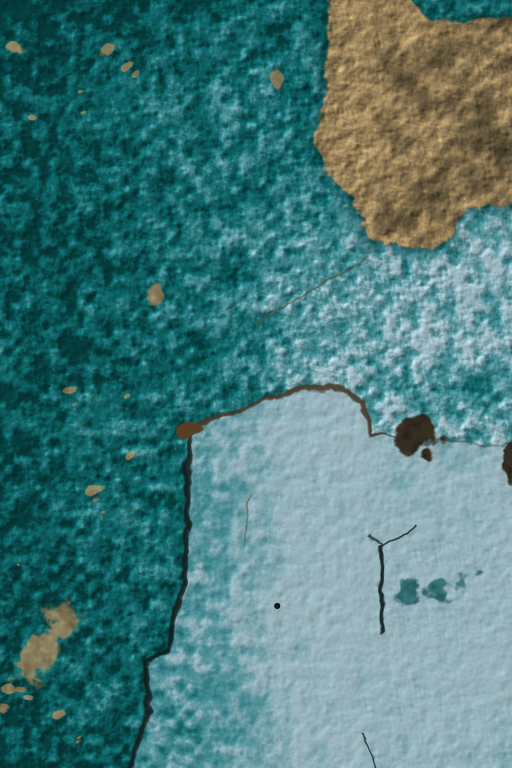
Write a WebGL 2 fragment shader that draws this texture.

```glsl
#version 300 es
precision highp float;
// Weathered teal wall: grainy paint, pale plaster slab, bare ochre patch, cracks and chips.
uniform vec2 u_resolution;
out vec4 fragColor;

const vec3 DEEP = vec3(.02, .23, .23), TEAL = vec3(.05, .38, .39);
const vec3 MIST = vec3(.27, .54, .57), PALE = vec3(.59, .7, .735);
const vec3 OCHRE = vec3(.59, .5, .35), EARTH = vec3(.33, .29, .2);
const vec3 RUST = vec3(.35, .24, .15), SOOT = vec3(.06, .1, .1);

// Outlines in units of canvas height
const vec2 SLAB[12] = vec2[12](
  vec2(.13, -.1), vec2(.197, .075), vec2(.189, .14), vec2(.217, .155),
  vec2(.241, .258), vec2(.247, .437), vec2(.338, .479), vec2(.43, .499),
  vec2(.469, .479), vec2(.482, .434), vec2(.75, .414), vec2(.75, -.1));
const vec2 BARE[12] = vec2[12](
  vec2(.43, 1.1), vec2(.425, .88), vec2(.41, .815), vec2(.452, .75),
  vec2(.482, .682), vec2(.56, .675), vec2(.592, .695), vec2(.607, .73),
  vec2(.76, .735), vec2(.76, .972), vec2(.56, .972), vec2(.53, 1.01));

float hash(vec2 p) { return fract(sin(dot(p, vec2(127.1, 311.7))) * 43758.5); }

float noise(vec2 p) {
  vec2 i = floor(p), f = fract(p);
  f = f * f * (3. - 2. * f);
  return mix(mix(hash(i), hash(i + vec2(1, 0)), f.x),
             mix(hash(i + vec2(0, 1)), hash(i + vec2(1, 1)), f.x), f.y);
}

float fbm(vec2 p) {
  float sum = 0., amp = .533;
  for (int i = 0; i < 4; i++) {
    sum += amp * noise(p);
    p = mat2(1.6, 1.2, -1.2, 1.6) * p + 7.3;
    amp *= .5;
  }
  return sum;
}

float segment(vec2 p, vec2 a, vec2 b) {
  vec2 e = b - a, w = p - a;
  return length(w - e * clamp(dot(w, e) / dot(e, e), 0., 1.));
}

// Signed distance to an outline, negative inside
float outline(vec2 p, vec2 v[12]) {
  float d = 9., s = 1.;
  for (int i = 0, j = 11; i < 12; j = i++) {
    d = min(d, segment(p, v[i], v[j]));
    vec2 e = v[j] - v[i], w = p - v[i];
    bvec3 c = bvec3(p.y >= v[i].y, p.y < v[j].y, e.x * w.y > e.y * w.x);
    if (all(c) || all(not(c))) s = -s;
  }
  return s * d;
}

float below(float edge, float soft, float x) { return 1. - smoothstep(edge - soft, edge + soft, x); }
float crack(vec2 p, vec2 a, vec2 b, float w) { return below(w, .0015, segment(p, a, b)); }

// Ragged ellipse, turned by an angle
float blot(vec2 p, vec2 c, vec2 r, float turn, float rough) {
  float k = cos(turn), s = sin(turn);
  return below(1., .18, length(mat2(k, -s, s, k) * (p - c) / r) + rough);
}

// Random small chips inside a box
float chips(vec2 p, vec2 lo, vec2 hi, float seed, float rough) {
  float m = 0.;
  for (float i = 0.; i < 8.; i++) {
    vec2 h = vec2(hash(vec2(i, seed)), hash(vec2(seed, i + 4.)));
    vec2 r = vec2(.01, .006) * (.5 + hash(h));
    m = max(m, blot(p, mix(lo, hi, h), r, h.x - .3, rough));
  }
  return m;
}

vec3 paint(float v) {
  vec3 c = mix(DEEP, TEAL, smoothstep(0., .35, v));
  c = mix(c, MIST, smoothstep(.3, .7, v));
  return mix(c, PALE, smoothstep(.62, 1., v));
}

void main() {
  vec2 p = gl_FragCoord.xy / u_resolution.y;
  float cloud = fbm(p * 9.), mid = fbm(p * 38. + 5.), grain = fbm(p * 85.);
  float relief = grain - fbm(p * 85. + vec2(-.25, .25));
  float rough = (mid - .5) * 2.2;
  vec2 jag = p + .016 * (vec2(mid, fbm(p * 38. + 31.)) - .5);
  float slabD = outline(jag, SLAB), bareD = outline(jag + .012 * (grain - .5), BARE);
  float bare = below(0., .003, bareD);

  // Grainy teal coat, paler toward the right
  vec2 damp = (p - vec2(.6, .49)) * vec2(9, 22);
  float tone = mix(.17, .43, smoothstep(0., .3, p.x)) - .13 * smoothstep(.82, 1., p.y);
  tone += .42 * smoothstep(.27, .46, p.x) * below(.715, .115, p.y) - .22 * exp(-dot(damp, damp));
  tone -= .18 * exp(-max(slabD, 0.) * 28.) * below(.31, .09, p.x);
  tone += (cloud - .5) * .3 + (mid - .5) * .25 + (grain - .5) * .95;
  vec3 col = paint(tone) * (1. + .9 * relief);

  // Pale slab with teal staining along its left side
  float clean = smoothstep(.19, .4, p.x + .08 * (p.y - .2));
  float streak = noise(p * vec2(75, 14)) - .5;
  float slabTone = mix(.62, .97, clean) + (cloud - .5) * .25 + streak * .08;
  slabTone += (grain - .5) * mix(.85, .22, clean) + (mid - .5) * .12;
  col = mix(col, paint(slabTone) * (1. + .35 * relief), below(0., .002, slabD));

  // Bare ochre render with a shaded rim
  float dirt = smoothstep(.42, .72, .55 * cloud + .45 * mid);
  vec3 soil = mix(OCHRE, EARTH, dirt) * (.82 + .36 * grain + 1.1 * relief);
  col *= 1. - .3 * exp(-abs(bareD) * 130.);
  col = mix(col, soil, bare);

  // Ochre chips on the left
  float chip = chips(p, vec2(0, .84), vec2(.18, .96), 2., rough);
  chip = max(chip, chips(p, vec2(0), vec2(.12), 5., rough));
  chip = max(chip, chips(p, vec2(0, .25), vec2(.2, .5), 8., rough + .3));
  chip = max(chip, blot(p, vec2(.058, .158), vec2(.05, .025), .9, rough));
  chip = max(chip, blot(p, vec2(.204, .612), vec2(.013), 0., rough));
  chip = max(chip, blot(p, vec2(.362, .898), vec2(.008, .014), 0., rough));
  col = mix(col, OCHRE * (.75 + .5 * grain), chip * .85);

  // Broken rim of the slab: dark at the left, rusty on top
  float rim = below(.0012 + .004 * cloud * below(.49, .03, p.x), .0018, abs(slabD));
  vec3 rimColor = mix(SOOT, RUST, .7 * smoothstep(.41, .45, p.y));
  col = mix(col, rimColor, rim * mix(.85, .35, smoothstep(.48, .54, p.x)));
  col = mix(col, RUST, blot(p, vec2(.255, .441), vec2(.018, .008), .2, rough));

  // Holes, teal smudge and pit
  float hole = blot(p, vec2(.545, .432), vec2(.025, .022), 0., rough);
  hole = max(hole, blot(p, vec2(.556, .408), vec2(.013), 0., rough));
  hole = max(hole, blot(p, vec2(.668, .395), vec2(.012, .028), 0., rough));
  col = mix(col, mix(SOOT, RUST, .45) * (.6 + .8 * grain), hole);
  float smudge = blot(p, vec2(.567, .237), vec2(.043, .015), .22, rough);
  col = mix(col, mix(DEEP, MIST, grain * .8), .85 * smudge);
  col = mix(col, SOOT, blot(p, vec2(.361, .211), vec2(.004), 0., 0.));

  // Fine cracks
  float dark = crack(jag, vec2(.498, .18), vec2(.496, .285), .0026);
  dark = max(dark, crack(jag, vec2(.496, .285), vec2(.545, .315), .0012));
  dark = max(dark, crack(jag, vec2(.498, .287), vec2(.48, .302), .001));
  dark = max(dark, crack(jag, vec2(.473, .045), vec2(.491, 0), .001));
  col = mix(col, SOOT, dark * .9);
  float rusty = crack(jag, vec2(.337, .58), vec2(.478, .668), .0008);
  rusty = max(rusty, crack(jag, vec2(.317, .295), vec2(.33, .357), .0006));
  col = mix(col, RUST, rusty * .75);
  col = mix(col, PALE, .5 * crack(jag, vec2(.285, .588), vec2(.39, .65), .0006));

  fragColor = vec4(clamp(col, 0., 1.), 1);
}
```
